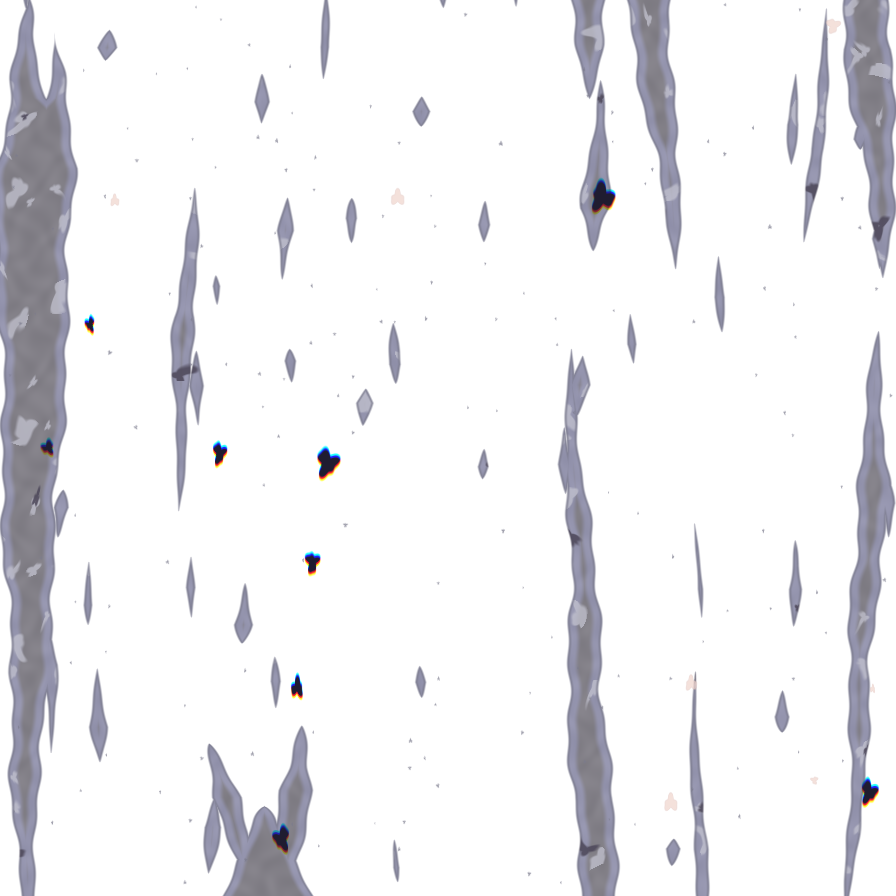
A Shadertoy shader for this texture:

```glsl
// Torn vertical streaks of grey-violet film on white, with slivers, dark grains and specks.

const vec3 PAPER  = vec3(1.0);
const vec3 GREY   = vec3(0.51, 0.50, 0.53);
const vec3 VIOLET = vec3(0.58, 0.58, 0.68);
const vec3 PALE   = vec3(0.76, 0.76, 0.81);
const vec3 RIM    = vec3(0.48, 0.48, 0.55);
const vec3 SHADOW = vec3(0.31, 0.29, 0.36);
const vec3 GRAIN  = vec3(0.12, 0.11, 0.19);
const vec3 PINK   = vec3(0.94, 0.83, 0.80);
const vec3 RUST   = vec3(0.78, 0.64, 0.62);

vec2 hash2(vec2 p) {
    vec3 q = fract(p.xyx * vec3(0.1031, 0.1030, 0.0973));
    q += dot(q, q.yzx + 33.33);
    return fract((q.xx + q.yz) * q.zy);
}

// Cellular noise: xy = offset from the nearest point, zw = random id of that point
vec4 cells(vec2 p) {
    vec2 base = floor(p);
    vec4 nearest = vec4(9.0);
    for (int j = -1; j <= 1; j++)
    for (int i = -1; i <= 1; i++) {
        vec2 cell = base + vec2(i, j);
        vec2 offset = p - cell - 0.15 - 0.7 * hash2(cell);
        if (dot(offset, offset) < dot(nearest.xy, nearest.xy))
            nearest = vec4(offset, hash2(cell + 71.7));
    }
    return nearest;
}

float cover(float d, float blur) { return 1.0 - smoothstep(-blur, blur, d); }

// Distance to a tapered upright streak; peak is the height fraction where it is widest
float streak(vec2 p, vec2 top, vec2 foot, float halfWidth, float peak) {
    float span = top.y - foot.y;
    float t = (p.y - foot.y) / span;
    float rise = min(t / peak, (1.0 - t) / (1.0 - peak));
    float width = halfWidth * pow(max(rise, 0.0), 0.7);
    float seed = top.x * 50.0;
    float ripple = 0.6 * sin(p.y * 47.0 + seed) + 0.4 * sin(p.y * 113.0 + seed * 2.3);
    width += min(0.004, 0.3 * width) * ripple;
    float axis = mix(foot.x, top.x, t) + 0.003 * sin(p.y * 21.0 + seed);
    return abs(p.x - axis) - width + max(max(-t, t - 1.0) * span, 0.0);
}

// Small pointed slivers scattered over a jittered grid
float slivers(vec2 p, vec2 size, float chance) {
    vec2 base = floor(p / size);
    float d = 1.0;
    for (int j = -1; j <= 1; j++)
    for (int i = -1; i <= 1; i++) {
        vec2 cell = base + vec2(i, j);
        vec2 place = hash2(cell + 5.3), shape = hash2(cell + 40.9);
        if (hash2(cell + 90.1).x > chance) continue;
        vec2 mid = (cell + 0.15 + 0.7 * place) * size;
        float reach = mix(0.014, 0.055, shape.x * shape.x);
        vec2 lean = vec2(0.004 * (shape.y - 0.5), reach);
        float halfWidth = mix(0.003, 0.0105, shape.y);
        d = min(d, streak(p, mid + lean, mid - lean, halfWidth, mix(0.3, 0.65, place.x)));
    }
    return d;
}

// The large streaks, with notches that fork them
float largeStreaks(vec2 p) {
    float left = streak(p, vec2(0.042, 1.03), vec2(0.028, -0.06), 0.044, 0.8);
    left = max(left, -streak(p, vec2(0.055, 1.1), vec2(0.050, 0.89), 0.026, 0.97));
    left = min(left, streak(p, vec2(0.052, 0.30), vec2(0.058, 0.16), 0.007, 0.7));

    float arch = streak(p, vec2(0.662, 1.12), vec2(0.655, 0.89), 0.024, 0.6);
    arch = min(arch, streak(p, vec2(0.668, 0.91), vec2(0.665, 0.72), 0.015, 0.25));
    arch = min(arch, streak(p, vec2(0.705, 1.2), vec2(0.755, 0.70), 0.024, 0.6));

    float right = streak(p, vec2(0.955, 1.2), vec2(0.987, 0.69), 0.028, 0.5);
    right = min(right, streak(p, vec2(0.982, 0.63), vec2(0.945, -0.05), 0.017, 0.72));
    right = min(right, streak(p, vec2(0.925, 0.99), vec2(0.900, 0.73), 0.008, 0.4));

    float bowl = streak(p, vec2(0.298, 0.10), vec2(0.295, -0.2), 0.050, 0.65);
    bowl = min(bowl, streak(p, vec2(0.334, 0.19), vec2(0.318, -0.05), 0.018, 0.7));
    bowl = min(bowl, streak(p, vec2(0.232, 0.17), vec2(0.278, 0.02), 0.017, 0.6));

    float inner = streak(p, vec2(0.636, 0.61), vec2(0.682, -0.30), 0.023, 0.45);
    inner = min(inner, streak(p, vec2(0.215, 0.79), vec2(0.197, 0.43), 0.012, 0.6));
    inner = min(inner, streak(p, vec2(0.776, 0.25), vec2(0.783, -0.08), 0.008, 0.4));
    return min(min(min(left, arch), min(right, bowl)), inner);
}

// Distance to sparse lumpy grains, one per chosen cell
float grains(vec2 p, float scale, float chance, float radius) {
    vec4 cell = cells(p * scale);
    if (cell.z > chance) return 1.0;
    vec2 q = cell.xy / scale * vec2(1.0 + cell.w, 1.0);
    float angle = atan(q.y, q.x);
    float lump = 1.0 + 0.25 * sin(3.0 * angle + cell.w * 40.0) + 0.15 * sin(5.0 * angle);
    return length(q) - radius * mix(0.4, 1.0, cell.z / chance) * lump;
}

vec3 filmColour(vec2 p, float depth) {
    vec2 warped = p + 0.006 * sin(p.yx * 90.0 + 2.0 * sin(p * 61.0));
    vec3 colour = mix(VIOLET, GREY, smoothstep(0.007, 0.014, depth));
    colour += 0.02 * sin(warped.x * 170.0) * sin(warped.y * 140.0);
    float pale = cover(grains(warped, 34.0, 0.20, 0.015), 0.003);
    float dark = cover(grains(warped + 3.7, 26.0, 0.11, 0.012), 0.003);
    colour = mix(colour, PALE, 0.75 * pale);
    colour = mix(colour, RIM, 0.7 * (1.0 - smoothstep(0.001, 0.004, depth)));
    return mix(colour, SHADOW, 0.9 * dark);
}

void mainImage(out vec4 fragColor, in vec2 fragCoord) {
    vec2 p = fragCoord / iResolution.xy;
    float blur = max(0.0015, 0.7 / iResolution.y);

    // Film
    float film = min(largeStreaks(p), slivers(p, vec2(0.085, 0.13), 0.42));
    vec3 colour = mix(PAPER, filmColour(p, -film), cover(film, blur));

    // Faint pink rings and fine dust
    float ring = grains(p + 2.3, 6.0, 0.16, 0.009);
    colour = mix(colour, mix(PINK, RUST, cover(abs(ring), 0.002)), 0.7 * cover(ring, blur));
    colour = mix(colour, RIM, 0.7 * cover(grains(p + 7.1, 30.0, 0.17, 0.002), blur));

    // Dark grains, with the colour fringes of a lens: blue above, orange below
    vec2 fringe = vec2(0.0, 0.0022);
    vec3 dark = vec3(cover(grains(p - fringe, 7.0, 0.24, 0.017), blur),
                     cover(grains(p, 7.0, 0.24, 0.017), blur),
                     cover(grains(p + fringe, 7.0, 0.24, 0.017), blur));
    colour = mix(colour, GRAIN, dark);

    fragColor = vec4(colour, 1.0);
}
```
